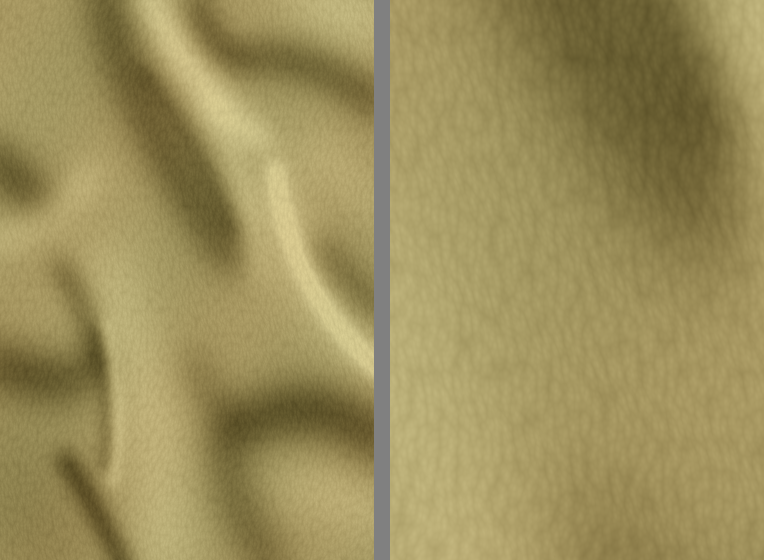
Left, the full canvas; right, a detail of the centre.
This texture is drawn by a Shadertoy shader. Its source:

```glsl
// Softly draped olive-gold crepe satin, lit from the upper right.
// Blurred curved strokes add the shadows and sheen of the folds;
// stretched cellular noise adds the fine, wavy crepe grain.

const vec3 SHADOW = vec3(0.34, 0.295, 0.14);
const vec3 SHEEN = vec3(0.78, 0.73, 0.51);
const int STROKE_STEPS = 20;

vec2 hash2(vec2 cell) {
    vec3 q = fract(cell.xyx * vec3(0.1031, 0.103, 0.0973));
    q += dot(q, q.yzx + 33.33);
    return fract((q.xx + q.yz) * q.zy);
}

// Distance to the nearest jittered cell point
float cells(vec2 p) {
    vec2 id = floor(p), f = fract(p);
    float nearest = 4.0;
    for (int y = -1; y <= 1; y++)
    for (int x = -1; x <= 1; x++) {
        vec2 o = vec2(x, y);
        vec2 d = o + hash2(id + o) - f;
        nearest = min(nearest, dot(d, d));
    }
    return sqrt(nearest);
}

// Gaussian brush swept along a quadratic curve, about 1 on its centre line
float stroke(vec2 p, vec2 a, vec2 b, vec2 c, float width) {
    float sum = 0.0;
    for (int i = 0; i < STROKE_STEPS; i++) {
        float t = (float(i) + 0.5) / float(STROKE_STEPS);
        vec2 d = p - mix(mix(a, b, t), mix(b, c, t), t);
        float speed = 2.0 * length(mix(b - a, c - b, t));
        sum += speed * exp(-dot(d, d) / (width * width));
    }
    return sum / (float(STROKE_STEPS) * width * 1.772);
}

// Valleys between the folds
float shadows(vec2 p) {
    // long central valley and its crisp lower lip
    float s = 0.38 * stroke(p, vec2(0.18, 1.04), vec2(0.22, 0.80), vec2(0.43, 0.52), 0.050);
    s += 0.18 * stroke(p, vec2(0.25, 0.88), vec2(0.35, 0.76), vec2(0.42, 0.58), 0.022);
    // upper right hollow
    s += 0.35 * stroke(p, vec2(0.35, 1.01), vec2(0.37, 0.90), vec2(0.45, 0.89), 0.035);
    s += 0.35 * stroke(p, vec2(0.45, 0.90), vec2(0.58, 0.90), vec2(0.69, 0.80), 0.045);
    // left hollows and the crease below
    s += 0.40 * stroke(p, vec2(-0.03, 0.74), vec2(0.03, 0.67), vec2(0.08, 0.64), 0.048);
    s += 0.42 * stroke(p, vec2(-0.04, 0.37), vec2(0.08, 0.30), vec2(0.17, 0.33), 0.055);
    s += 0.30 * stroke(p, vec2(0.10, 0.53), vec2(0.16, 0.47), vec2(0.17, 0.33), 0.030);
    s += 0.22 * stroke(p, vec2(0.17, 0.42), vec2(0.20, 0.28), vec2(0.185, 0.16), 0.018);
    s += 0.20 * stroke(p, vec2(0.0, 0.22), vec2(0.04, 0.12), vec2(0.10, -0.03), 0.120);
    s += 0.42 * stroke(p, vec2(0.11, 0.19), vec2(0.17, 0.10), vec2(0.23, -0.03), 0.025);
    // broad lower right hollow
    s += 0.20 * stroke(p, vec2(0.34, 0.37), vec2(0.38, 0.26), vec2(0.43, 0.23), 0.045);
    s += 0.45 * stroke(p, vec2(0.42, 0.23), vec2(0.56, 0.33), vec2(0.71, 0.19), 0.058);
    s += 0.28 * stroke(p, vec2(0.40, 0.24), vec2(0.39, 0.12), vec2(0.50, -0.03), 0.050);
    s += 0.27 * stroke(p, vec2(0.57, 0.57), vec2(0.62, 0.49), vec2(0.70, 0.43), 0.038);
    return s;
}

// Bright ridges of the folds
float highlights(vec2 p) {
    // right ridge: narrow glint over a broad glow
    vec2 top = vec2(0.49, 0.71), bend = vec2(0.515, 0.47), end = vec2(0.70, 0.32);
    float s = 0.30 * stroke(p, top, bend, end, 0.020);
    s += 0.15 * stroke(p, top, bend, end, 0.060);
    // upper ridge beside the central valley
    s += 0.28 * stroke(p, vec2(0.25, 1.03), vec2(0.34, 0.84), vec2(0.48, 0.74), 0.035);
    s += 0.15 * stroke(p, vec2(0.36, 0.82), vec2(0.44, 0.72), vec2(0.46, 0.50), 0.030);
    // central panel and the glint along its crease
    s += 0.17 * stroke(p, vec2(0.18, 0.56), vec2(0.27, 0.35), vec2(0.30, -0.03), 0.070);
    s += 0.18 * stroke(p, vec2(0.185, 0.43), vec2(0.225, 0.25), vec2(0.20, 0.13), 0.015);
    // quiet glow on the outer panels
    s += 0.16 * stroke(p, vec2(-0.03, 0.57), vec2(0.08, 0.57), vec2(0.17, 0.70), 0.040);
    s += 0.20 * stroke(p, vec2(0.50, 1.02), vec2(0.60, 1.00), vec2(0.70, 0.93), 0.075);
    s += 0.12 * stroke(p, vec2(0.50, 0.13), vec2(0.60, 0.14), vec2(0.70, 0.06), 0.060);
    s += 0.10 * stroke(p, vec2(0.55, 0.75), vec2(0.62, 0.68), vec2(0.70, 0.60), 0.050);
    return s;
}

// Short upright wrinkles, bent by layered sines, over a finer weave
float crepe(vec2 p) {
    p.x += 0.018 * sin(p.y * 9.0 + p.x * 5.0) + 0.0015 * sin(p.y * 95.0 + p.x * 60.0);
    float wrinkles = 0.5 - cells(p * vec2(175.0, 65.0));
    float weave = 0.5 - cells(p * vec2(310.0, 220.0) + 7.0);
    return wrinkles + 0.5 * weave;
}

void mainImage(out vec4 fragColor, in vec2 fragCoord) {
    vec2 p = fragCoord / iResolution.y;

    float tone = 0.67 + 1.3 * (highlights(p) - shadows(p));
    tone += 0.025 * sin(p.x * 17.0 + p.y * 6.0) * sin(p.y * 13.0 - p.x * 4.0);
    tone = clamp(tone, -0.15, 1.10) + 0.14 * crepe(p);

    // midtones are a little warmer than the plain blend
    vec3 color = mix(SHADOW, SHEEN, tone);
    float midtone = max(0.0, 4.0 * tone * (1.0 - tone));
    color += midtone * vec3(0.006, 0.0, -0.016);
    color.r += 0.008 * sin(p.x * 15.0 - p.y * 11.0);

    fragColor = vec4(clamp(color, 0.0, 1.0), 1.0);
}
```
